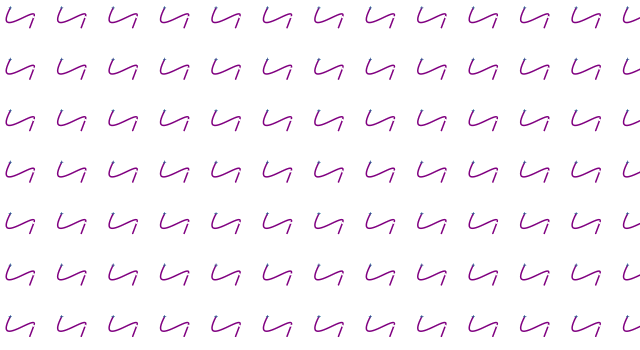
Give the GLSL for this pattern, as a WebGL 2 fragment shader.

```glsl
#version 300 es
precision highp float;
// Square grid of small purple S-shaped strokes with a broken-off tail and a tiny teal cross.

uniform vec2 u_resolution;
out vec4 fragColor;

float segmentDistance(vec2 p, vec2 a, vec2 b) {
  vec2 ab = b - a;
  return length(p - a - ab * clamp(dot(p - a, ab) / dot(ab, ab), 0.0, 1.0));
}

// Cubic curve that starts at the cross and ends at the tail joint.
vec2 curvePoint(float t) {
  float s = 1.0 - t;
  return 3.0 * s * s * t * vec2(-32.0, 62.0)
       + 3.0 * s * t * t * vec2(52.0, -8.0)
       + t * t * t * vec2(42.5, 16.0);
}

// Share of a pixel covered by a line of the given half width.
float lineCoverage(float d, float halfWidth, float pixel) {
  return clamp(0.5 + (halfWidth - d) / pixel, 0.0, 1.0)
       - clamp(0.5 - (halfWidth + d) / pixel, 0.0, 1.0);
}

void main() {
  // The canvas is 1152 units wide, measured down from the top left.
  float pixel = 1152.0 / u_resolution.x;
  vec2 p = vec2(gl_FragCoord.x, u_resolution.y - gl_FragCoord.y) * pixel;
  vec2 q = mod(p, 92.6) - vec2(18.5, 14.2);

  // Curve and straight tail
  float stroke = segmentDistance(q, vec2(42.0, 17.5), vec2(35.2, 35.5));
  vec2 previous = curvePoint(0.0);
  for (int i = 1; i <= 32; i++) {
    vec2 next = curvePoint(float(i) / 32.0);
    stroke = min(stroke, segmentDistance(q, previous, next));
    previous = next;
  }
  float ink = lineCoverage(stroke, 1.35, pixel);

  // White gap at the joint
  float gap = length(q - vec2(42.3, 16.6)) - 1.9;
  ink *= clamp(0.5 + gap / pixel, 0.0, 1.0);

  // Small cross at the start of the curve
  float crossDistance = min(segmentDistance(q, vec2(-2.3, 0.0), vec2(2.3, 0.0)),
                            segmentDistance(q, vec2(0.0, -2.3), vec2(0.0, 2.3)));
  float crossInk = lineCoverage(crossDistance, 0.5, pixel);

  vec3 purple = vec3(0.5, 0.0, 0.5);
  vec3 teal = vec3(0.1, 0.45, 0.6);
  vec3 color = mix(vec3(1.0), purple, ink);
  color = mix(color, teal, crossInk);
  fragColor = vec4(color, 1.0);
}
```
